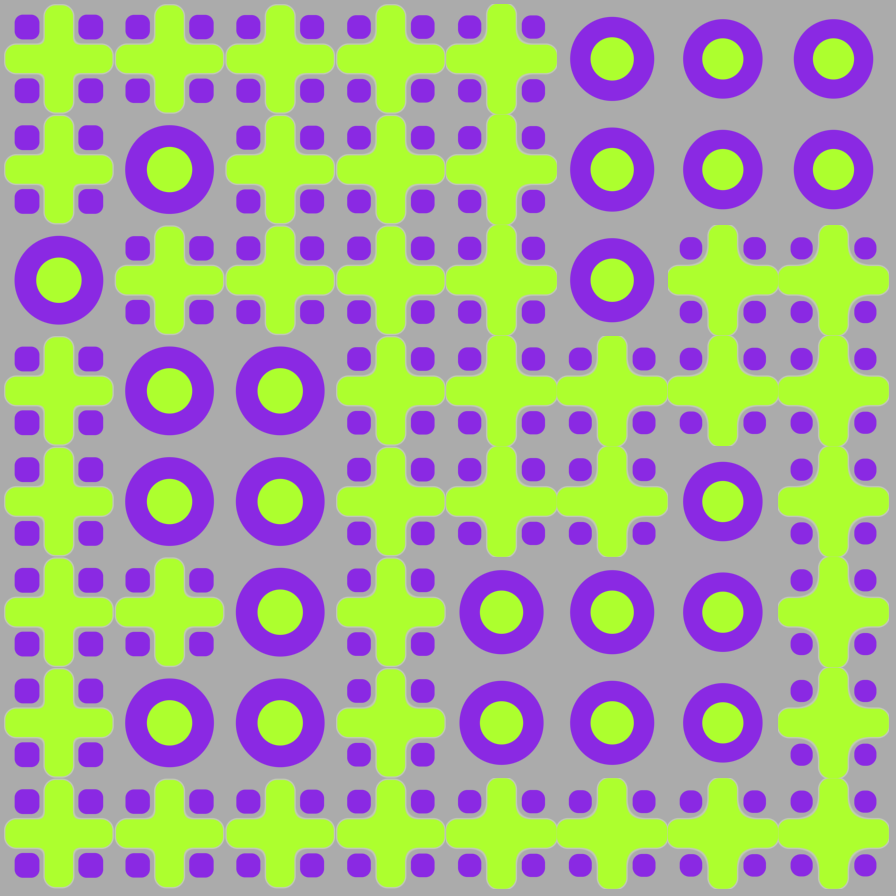
A Shadertoy shader for this pattern:

```glsl
const float CELLS = 8.0;
const float PITCH = 0.1235;
const vec2 GRID_ORIGIN = vec2(0.004, 0.008);

const vec3 GRAY = vec3(0.67);
const vec3 LIME = vec3(0.68, 1.0, 0.18);
const vec3 VIOLET = vec3(0.54, 0.16, 0.89);
const vec3 HALO = vec3(0.76, 0.79, 0.72);

// Lengths below are in cell units
const float CROSS_SHARE = 0.58;
const float ARM_WIDTH = 0.128;
const float ARM_ROUND = 0.1;
const float SHORT_ARM = 0.484;
const float LONG_ARM = 0.5;
const float HALO_WIDTH = 0.012;
const vec2 FILLET = vec2(0.07, 0.21);      // first and last column
const float STUD_OFFSET = 0.288;
const vec2 STUD_SIZE = vec2(0.112, 0.1);   // first and last column
const vec2 STUD_ROUND = vec2(0.075, 0.09); // first and last column
const float RING_RADIUS = 0.401;
const float CORE_RADIUS = 0.205;
const float RING_STEP = 0.021;
const float CORE_STEP = 0.0095;

float hash(vec2 p) {
    return fract(sin(dot(p, vec2(127.1, 311.7))) * 43758.5453);
}

float roundBox(vec2 p, vec2 halfSize, float radius) {
    vec2 q = abs(p) - halfSize + radius;
    return length(max(q, 0.0)) + min(max(q.x, q.y), 0.0) - radius;
}

float smoothUnion(float a, float b, float k) {
    float h = max(k - abs(a - b), 0.0) / k;
    return min(a, b) - 0.25 * k * h * h;
}

float cover(float d, float edge) {
    return 1.0 - smoothstep(-edge, edge, d);
}

// Plus with filleted inner corners and a stud in each quadrant
vec3 crossTile(vec2 p, float column, float edge) {
    float t = column / (CELLS - 1.0);
    float stud = roundBox(abs(p) - STUD_OFFSET,
                          vec2(mix(STUD_SIZE.x, STUD_SIZE.y, t)),
                          mix(STUD_ROUND.x, STUD_ROUND.y, t));

    vec2 arm = vec2(mix(SHORT_ARM, LONG_ARM, step(4.0, column)), ARM_WIDTH);
    float plus = smoothUnion(roundBox(p, arm, ARM_ROUND),
                             roundBox(p, arm.yx, ARM_ROUND),
                             mix(FILLET.x, FILLET.y, t));

    vec3 color = mix(GRAY, VIOLET, cover(stud, edge));
    color = mix(color, HALO, cover(plus - HALO_WIDTH, edge));
    return mix(color, LIME, cover(plus, edge));
}

// Ring with a core, shrinking every third column
vec3 ringTile(vec2 p, float column, float edge) {
    float shrink = floor(column / 3.0);
    float r = length(p);
    vec3 color = mix(GRAY, VIOLET, cover(r - RING_RADIUS + RING_STEP * shrink, edge));
    return mix(color, LIME, cover(r - CORE_RADIUS + CORE_STEP * shrink, edge));
}

void mainImage(out vec4 fragColor, in vec2 fragCoord) {
    float canvas = min(iResolution.x, iResolution.y);
    vec2 grid = (fragCoord / canvas - GRID_ORIGIN) / PITCH;
    vec2 id = floor(grid);
    vec2 p = fract(grid) - 0.5;
    float edge = 0.8 / (canvas * PITCH);

    vec3 color = GRAY;
    bool inside = all(greaterThanEqual(id, vec2(0.0))) && all(lessThan(id, vec2(CELLS)));
    if (inside) {
        color = hash(id) < CROSS_SHARE ? crossTile(p, id.x, edge)
                                       : ringTile(p, id.x, edge);
    }
    fragColor = vec4(color, 1.0);
}
```
